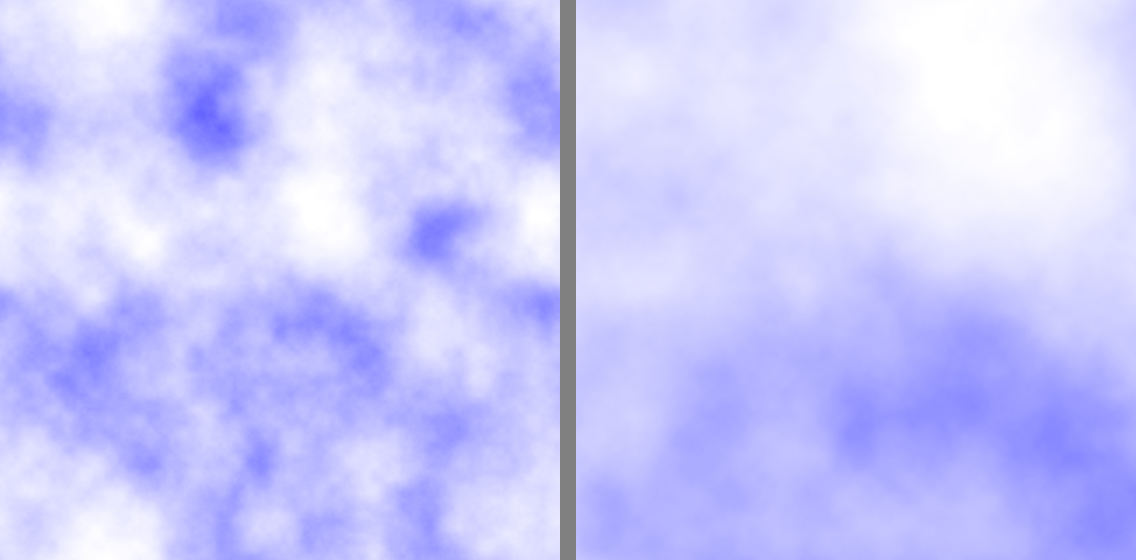
Left: the whole. Right: its middle third, enlarged.
A Shadertoy shader for this texture:

```glsl
#define BASE_CELLS 5
#define OCTAVES 7
#define GAIN 0.5
#define MID_TONE 0.78
#define CONTRAST 0.122
#define SKEW 0.014
#define SEED 37u

// Integer hash of a lattice point, uniform in 0..1
float hash(ivec2 cell, int layer) {
    uvec2 q = uvec2(cell) * uvec2(1597u, 3571u);
    uint h = q.x ^ (q.y + uint(layer) * 7919u + SEED * 6007u);
    h = (h ^ (h >> 16)) * 0x7feb352du;
    h = (h ^ (h >> 15)) * 0x846ca68bu;
    h ^= h >> 16;
    return float(h >> 8) / 16777216.0;
}

// Value noise whose lattice wraps after a whole number of cells
float wrappedNoise(vec2 p, int cells, int layer) {
    ivec2 a = ivec2(floor(p)) % cells;
    ivec2 b = (a + 1) % cells;
    vec2 f = fract(p);
    vec2 w = f * f * (3.0 - 2.0 * f);
    float low = mix(hash(a, layer), hash(ivec2(b.x, a.y), layer), w.x);
    float high = mix(hash(ivec2(a.x, b.y), layer), hash(b, layer), w.x);
    return mix(low, high, w.y);
}

// Mean and deviation of the coarse lattice, to keep the overall tone balanced
vec2 coarseStats() {
    float sum = 0.0, squares = 0.0;
    for (int y = 0; y < BASE_CELLS; y++)
        for (int x = 0; x < BASE_CELLS; x++) {
            float h = hash(ivec2(x, y), 0);
            sum += h;
            squares += h * h;
        }
    float count = float(BASE_CELLS * BASE_CELLS);
    float mean = sum / count;
    return vec2(mean, sqrt(squares / count - mean * mean));
}

// Sum of octaves, scaled to roughly unit deviation
float clouds(vec2 uv) {
    vec2 stats = coarseStats();
    float total = 0.0, amplitude = 1.0, power = 0.0;
    int cells = BASE_CELLS;
    for (int i = 0; i < OCTAVES; i++) {
        vec2 p = uv * float(cells) + 0.37 * float(i);
        float n = wrappedNoise(p, cells, i);
        total += amplitude * (n - stats.x) / stats.y;
        power += amplitude * amplitude;
        amplitude *= GAIN;
        cells *= 2;
        stats = vec2(0.5, 0.2887); // uniform distribution
    }
    float interpolationLoss = 0.743;
    return total / (interpolationLoss * sqrt(power));
}

void mainImage(out vec4 fragColor, in vec2 fragCoord) {
    vec2 uv = fragCoord / iResolution.xy;
    float density = clamp(clouds(uv), -3.2, 3.2);

    // Long dark tail, compressed highlights
    float whiteness = MID_TONE + CONTRAST * density - SKEW * density * density;
    fragColor = vec4(vec2(clamp(whiteness, 0.0, 1.0)), 1.0, 1.0);
}
```
